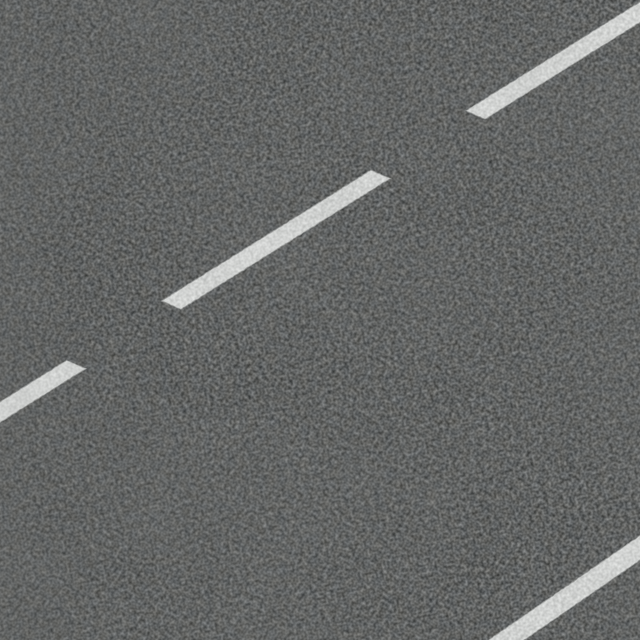
Give the GLSL for this texture, as a WebGL 1 fragment shader.

```glsl
precision highp float;

// Grey asphalt with a diagonal dashed lane line and a solid edge line.
// Gradient noise in several sizes makes the stone grain and patchy wear;
// the dashes repeat along a skewed axis, so their ends are cut at a slant.

uniform vec2 u_resolution;

// Random unit vector for a lattice point
vec2 latticeGradient(vec2 cell) {
  vec3 h = fract(cell.xyx * vec3(0.1031, 0.1030, 0.0973));
  h += dot(h, h.yzx + 33.33);
  float angle = 6.28318 * fract((h.x + h.y) * h.z);
  return vec2(cos(angle), sin(angle));
}

float gradientNoise(vec2 p) {
  vec2 i = floor(p), f = p - i;
  vec2 w = f * f * f * (f * (f * 6.0 - 15.0) + 10.0);
  float a = dot(latticeGradient(i), f);
  float b = dot(latticeGradient(i + vec2(1.0, 0.0)), f - vec2(1.0, 0.0));
  float c = dot(latticeGradient(i + vec2(0.0, 1.0)), f - vec2(0.0, 1.0));
  float d = dot(latticeGradient(i + 1.0), f - 1.0);
  return mix(mix(a, b, w.x), mix(c, d, w.x), w.y);
}

mat2 rotation(float angle) {
  float c = cos(angle), s = sin(angle);
  return mat2(c, s, -s, c);
}

// Signed distance to the dashed lane line
float laneDashes(vec2 p) {
  float rise = p.y - 0.3561 - 0.625 * p.x;
  float along = p.x + 0.943 * rise;
  float period = 0.4753;
  float fromCentre = abs(fract((along - 0.431) / period + 0.5) - 0.5) * period;
  return max(abs(rise) / 1.179 - 0.0135, (fromCentre - 0.1634) / 1.03);
}

// Signed distance to the solid line at the lower right
float edgeLine(vec2 p) {
  float rise = p.y - 0.144 - 0.69 * (p.x - 1.0);
  return abs(rise) / 1.215 - 0.0158;
}

void main() {
  vec2 p = gl_FragCoord.xy / u_resolution;
  float soft = max(1.0 / min(u_resolution.x, u_resolution.y), 0.0018);

  // Stone grain: two turned layers, coarser and stronger in some patches
  float fine = gradientNoise(rotation(0.6) * p * 235.0 + 300.0);
  float coarse = gradientNoise(rotation(-0.4) * p * 145.0 + 500.0);
  float patches = gradientNoise(p * 3.2 + 17.0);
  float mottle = gradientNoise(p * 14.0 + 71.0);
  float contrast = 1.0 + 0.35 * patches - 0.2 * (1.0 - smoothstep(0.0, 0.5, p.x));
  float grain = (0.15 * fine + 0.13 * coarse) * contrast;

  // Asphalt with faint shade and tint changes
  float tint = gradientNoise(p * 60.0 + 140.0);
  vec3 asphalt = vec3(0.384, 0.391, 0.388) + grain;
  asphalt += 0.014 * mottle - 0.018 * patches;
  asphalt += vec3(0.012, 0.002, -0.012) * tint;

  // Paint keeps some of the grain below it
  vec3 paint = vec3(0.815, 0.822, 0.816) + 0.55 * grain + 0.03 * mottle;

  // Grain slightly roughens the painted edges
  float markings = min(laneDashes(p), edgeLine(p)) + 0.0012 * coarse;
  float coverage = 1.0 - smoothstep(-soft, soft, markings);

  gl_FragColor = vec4(mix(asphalt, paint, coverage), 1.0);
}
```
